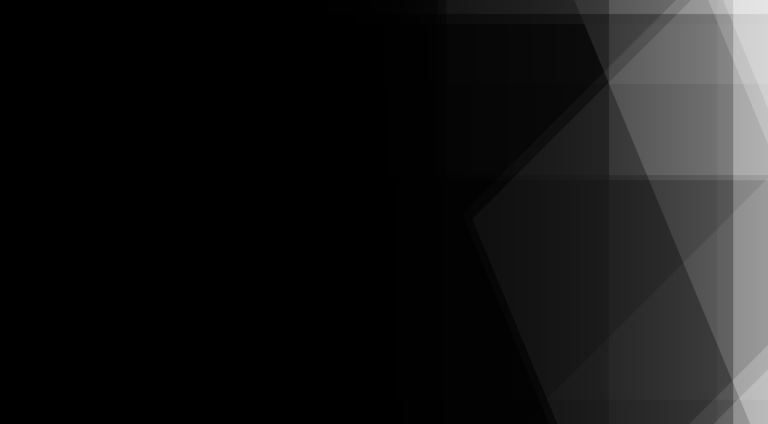
Write a Shadertoy shader that draws this background.

```glsl
// Overlapping translucent panes in grey, fading from black at left to a pale glow at right.
// Every pane edge is a half-plane mask that adds a weight to an exposure sum;
// a logistic curve turns that sum into brightness, so the panes blend softly.

const float ASPECT = 1.811;        // layout width in canvas heights
const float STEEP_SLOPE = 0.415;   // sideways drift of steep edges per unit of depth

// Vertical edges (x)
const vec2 FAINT_X = vec2(1.033, 1.052);
const float MIDDLE_X = 1.436;
const vec2 BRIGHT_X = vec2(1.691, 1.729);

// Horizontal edges (depth below the top)
const vec2 TOP_STRIP = vec2(0.033, 0.057);
const float UPPER_PANE = 0.198;
const vec2 WAIST = vec2(0.413, 0.425);
const float FOOT = 0.943;

// Steep edges (x at the top) and rising edges (x + depth)
const float MAIN_STEEP = 1.354;
const vec2 CORNER_STEEP = vec2(1.670, 1.705);
const vec2 CHEVRON_STEEP = vec2(0.880, 0.899);
const vec2 CHEVRON_RISE = vec2(1.594, 1.630);
const float LOWER_RISE = 2.231;
const vec2 CORNER_RISE = vec2(2.625, 2.682);

// Exposure
const float BASE_EXPOSURE = -2.14;
const float GLOW_SLOPE = 2.1;
const float SHADE_SLOPE = 8.5;
const float SHADE_START = 1.06;

// Smooth step from 0 to 1 where the signed distance becomes positive
float edge(float d) {
    float blur = 0.75 / iResolution.y;
    return smoothstep(-blur, blur, d);
}

// Mean of two neighbouring edges, which leaves a thin half-tone band
float doubleEdge(float v, vec2 at) {
    return 0.5 * (edge(v - at.x) + edge(v - at.y));
}

void mainImage(out vec4 fragColor, in vec2 fragCoord) {
    vec2 uv = fragCoord / iResolution.xy;
    float x = uv.x * ASPECT;
    float depth = 1.0 - uv.y;
    float steep = x - STEEP_SLOPE * depth;
    float rise = x + depth;

    // Shared masks
    float above = 1.0 - doubleEdge(depth, WAIST);
    float middle = edge(x - MIDDLE_X);
    float lit = edge(steep - MAIN_STEEP);
    float inside = 0.5 * (
        edge(min(steep - CHEVRON_STEEP.x, rise - CHEVRON_RISE.x)) +
        edge(min(steep - CHEVRON_STEEP.y, rise - CHEVRON_RISE.y)));

    // Horizontal ramp and vertical panes
    float exposure = BASE_EXPOSURE + GLOW_SLOPE * (x - MIDDLE_X);
    exposure -= SHADE_SLOPE * max(0.0, SHADE_START - x);
    exposure += 0.22 * middle;
    exposure += 0.10 * edge(x - BRIGHT_X.x) + 0.70 * edge(x - BRIGHT_X.y);
    exposure -= 0.80 * above * (1.0 - doubleEdge(x, FAINT_X));

    // Horizontal panes
    exposure += above * (0.30 + 0.30 * middle);
    exposure += 0.15 * (1.0 - edge(depth - UPPER_PANE));
    exposure += mix(0.70, -0.05, lit) * (1.0 - edge(depth - TOP_STRIP.y));
    exposure += mix(0.70, 0.60, lit) * (1.0 - edge(depth - TOP_STRIP.x));
    exposure -= 0.12 * edge(depth - FOOT);

    // Slanted panes and the shade outside the chevron
    float outsideShade = mix(mix(2.0, 1.3, above), 0.6, lit);
    exposure -= outsideShade * (1.0 - inside);
    exposure += 0.55 * lit;
    exposure += 0.65 * doubleEdge(steep, CORNER_STEEP);
    exposure += 0.20 * edge(rise - LOWER_RISE);
    exposure += 0.70 * doubleEdge(rise, CORNER_RISE);

    float brightness = 1.0 / (1.0 + exp(-exposure));
    fragColor = vec4(vec3(brightness), 1.0);
}
```
